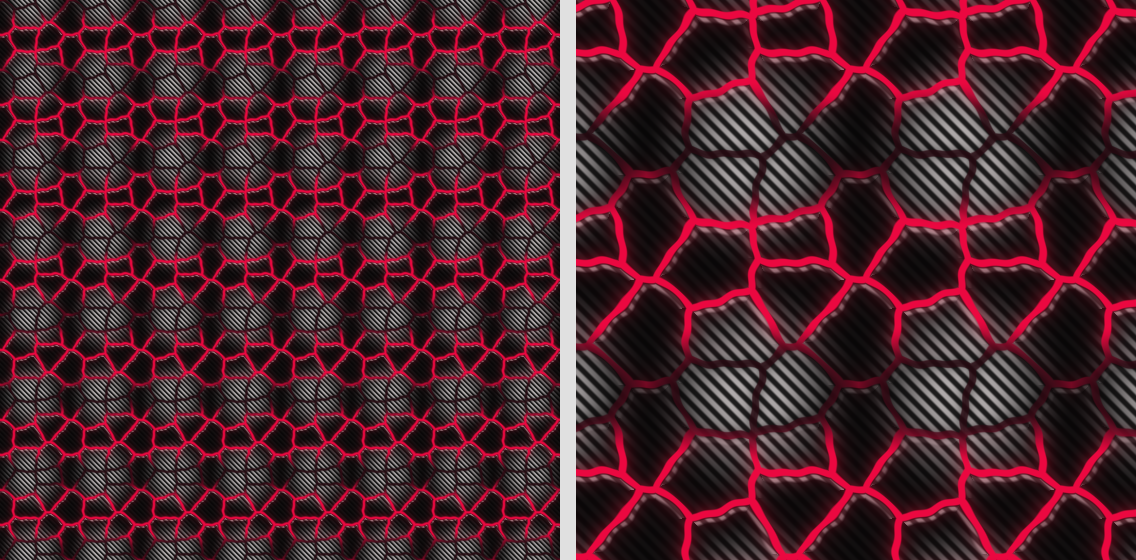
Left, the full canvas; right, a detail of the centre.
Write a Shadertoy shader that draws this pattern.

```glsl
const float TAU = 6.2831853;
const float CELLS = 8.0;                     // crack tiles per canvas side
const vec2 SHEEN_COUNT = vec2(7.9, 7.08);    // highlights across and up
const vec2 SHEEN_SHIFT = vec2(0.463, 0.07);  // position of the first highlight
const float WEAVE_COUNT = 14.0;              // diagonal ribs per tile
const float CRACK_WIDTH = 0.017;             // half width, in tiles
const float GLOW_REACH = 0.042;
const float WARP = 0.009;

const vec3 CARBON = vec3(0.045, 0.042, 0.043);
const vec3 SILVER = vec3(0.69, 0.67, 0.67);
const vec3 EMBER = vec3(0.92, 0.03, 0.25);
const vec3 GLOW = vec3(0.36, 0.02, 0.08);
const vec3 SOOT = vec3(0.07, 0.035, 0.045);

// Centres of the shards in one tile
const int SHARDS = 8;
const vec2 SITES[SHARDS] = vec2[SHARDS](
    vec2(0.31, 0.08), vec2(0.72, 0.96), vec2(0.40, 0.74), vec2(0.73, 0.21),
    vec2(0.69, 0.42), vec2(0.375, 0.46), vec2(0.0, 0.75), vec2(0.0, 0.27));

// Offset from p to the copy of a site nearest to it on the repeating tile
vec2 toSite(vec2 p, int i) {
    vec2 d = SITES[i] - p;
    return d - floor(d + 0.5);
}

// Layered sines that bend the cracks and still tile
vec2 bend(vec2 p) {
    vec2 q = p.yx * TAU;
    return p + WARP * (sin(q * 3.0 + vec2(0.4, 2.1))
                     + 0.6 * sin(q * 7.0 + p * TAU * 2.0));
}

// Cellular borders: x = distance to the border, yz = direction across it
vec3 shardBorder(vec2 p) {
    vec2 nearest = vec2(9.0);
    for (int i = 0; i < SHARDS; i++) {
        vec2 d = toSite(p, i);
        if (dot(d, d) < dot(nearest, nearest)) nearest = d;
    }
    vec3 border = vec3(9.0, 0.0, 1.0);
    for (int i = 0; i < SHARDS; i++) {
        vec2 site = toSite(p, i);
        for (int k = 0; k < 9; k++) {
            vec2 other = site + vec2(k % 3 - 1, k / 3 - 1);
            vec2 across = other - nearest;
            if (dot(across, across) < 1e-5) continue;
            vec2 n = normalize(across);
            float d = dot(0.5 * (nearest + other), n);
            if (d < border.x) border = vec3(d, n);
        }
    }
    return border;
}

void mainImage(out vec4 fragColor, in vec2 fragCoord) {
    vec2 uv = fragCoord / iResolution.y;
    vec2 p = uv * CELLS;
    float px = CELLS / iResolution.y;

    // Soft highlights, spaced a little wider than the tiles
    vec2 c = fract(uv * SHEEN_COUNT - SHEEN_SHIFT + 0.5) - 0.5;
    float sheen = 1.0 - smoothstep(0.08, 0.51, length(c));
    float heat = smoothstep(0.13, 0.31, length(c * vec2(0.42, 1.0)));

    // Ribbed weave
    float rib = 0.5 + 0.5 * sin(TAU * WEAVE_COUNT * (p.x + p.y));
    float thread = smoothstep(0.1, 0.9, rib);
    vec3 col = CARBON * (0.65 + 0.7 * thread);
    col += SILVER * sheen * mix(0.13, 0.92, thread);

    // Pale chipped rim under the upper border of each shard
    vec3 border = shardBorder(bend(p));
    float d = border.x;
    float rim = smoothstep(CRACK_WIDTH, 0.028, d) * (1.0 - smoothstep(0.034, 0.052, d));
    rim *= smoothstep(0.1, 0.8, border.z) * (0.3 + 0.7 * thread);
    col = mix(col, SILVER, rim * (0.2 + 0.4 * heat));

    // Shade and glow beside the cracks
    col *= 1.0 - 0.5 * exp(-d / 0.03) * (1.0 - heat);
    col += GLOW * heat * exp(-d / GLOW_REACH);

    // Cracks, sooty in the highlights and glowing between them
    float crack = 1.0 - smoothstep(CRACK_WIDTH - px, CRACK_WIDTH + px, d);
    vec3 crackColor = mix(SOOT, EMBER, 0.1 + 0.9 * heat);
    col = mix(col, crackColor, crack * mix(0.8, 1.0, heat));

    fragColor = vec4(clamp(col, 0.0, 1.0), 1.0);
}
```
